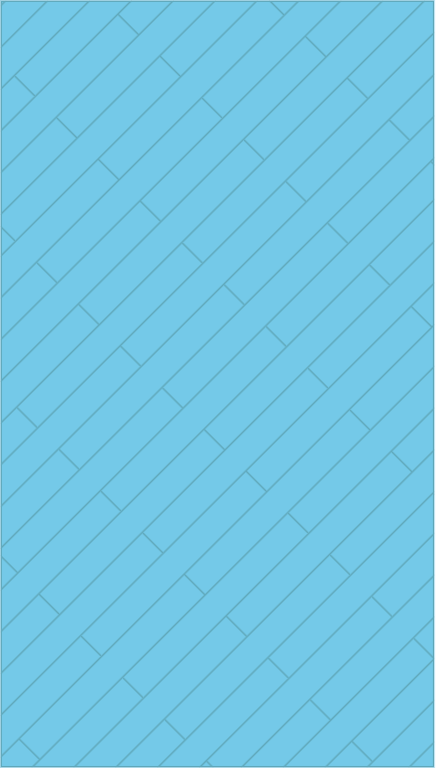
Give the GLSL for this texture, as a WebGL 1 fragment shader.

```glsl
precision highp float;
// Sky-blue diagonal planks with staggered end joints, soft teal seams and a fine frame in a pale rim.

uniform vec2 u_resolution;

// Distance from x to the nearest multiple of period.
float repeatDistance(float x, float period) {
  return abs(fract(x / period + 0.5) - 0.5) * period;
}

// Smoothed coverage of a line at distance d from its centre.
float lineCoverage(float d, float width, float blur) {
  return clamp((0.5 * width - d) / blur + 0.5, 0.0, 1.0);
}

void main() {
  // Canvas-height units, measured from the top left corner.
  float pixel = 1.0 / u_resolution.y;
  vec2 size = u_resolution * pixel;
  vec2 p = vec2(gl_FragCoord.x, u_resolution.y - gl_FragCoord.y) * pixel;

  // Diagonal axes: across the planks and along them.
  float x = p.x * 0.9966;
  float across = (x + p.y - 0.0083) * 0.70711;
  float along = (x - p.y - 0.349) * 0.70711;
  float plankWidth = 0.03843;
  float plankLength = 0.3032;

  // Every other row is shifted by half a plank.
  float row = floor(across / plankWidth);
  float shift = 0.5 * plankLength * mod(row, 2.0);
  float seam = repeatDistance(across, plankWidth);
  float joint = repeatDistance(along + shift, plankLength);
  float grooves = lineCoverage(min(seam, joint), 0.0018, max(pixel, 0.0022));

  // Thin frame inside a narrow rim that is widest on the right.
  vec2 inset = min(p - 0.0005, size - vec2(0.0021, 0.0006) - p);
  float edge = min(inset.x, inset.y);
  float frame = lineCoverage(abs(edge - 0.001), 0.0019, pixel);
  float rim = clamp(0.5 - edge / pixel, 0.0, 1.0);

  vec3 plankBlue = vec3(0.455, 0.79, 0.91);
  vec3 seamTeal = vec3(0.37, 0.65, 0.72);
  vec3 rimWhite = vec3(0.97, 0.99, 1.0);
  vec3 color = mix(plankBlue, seamTeal, max(grooves, frame));
  gl_FragColor = vec4(mix(color, rimWhite, rim), 1.0);
}
```
